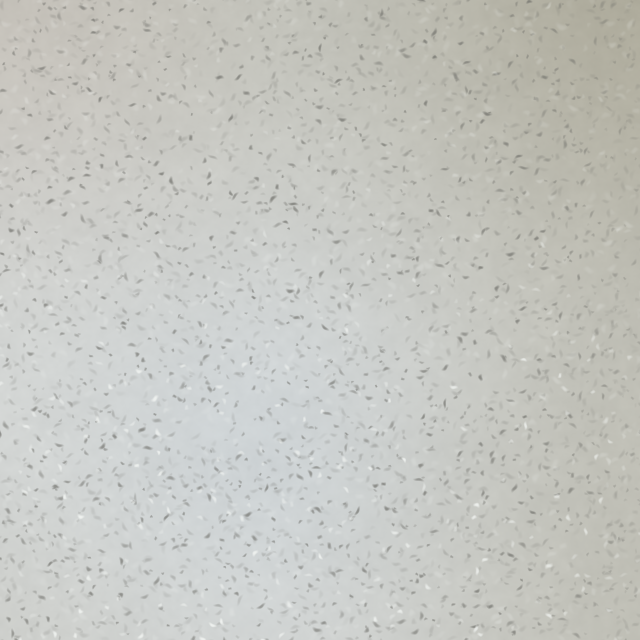
This texture is drawn by a WebGL 1 fragment shader. Its source:

```glsl
precision highp float;
// Pale speckled stone surface with soft grey and white flecks under uneven light.

uniform vec2 u_resolution;

const vec3 LIT_STONE = vec3(0.832, 0.842, 0.836);
const vec3 SHADED_STONE = vec3(0.660, 0.645, 0.575);
const vec3 GREY_FLECK = vec3(0.43, 0.43, 0.41);
const vec3 WHITE_FLECK = vec3(0.95, 0.96, 0.95);

float hash(vec2 p) {
  return fract(sin(dot(p, vec2(127.1, 311.7))) * 43758.5453);
}

vec2 hash2(vec2 p) {
  return vec2(hash(p), hash(p + 57.3));
}

float noise(vec2 p) {
  vec2 cell = floor(p);
  vec2 f = fract(p);
  f = f * f * (3.0 - 2.0 * f);
  float low = mix(hash(cell), hash(cell + vec2(1.0, 0.0)), f.x);
  float high = mix(hash(cell + vec2(0.0, 1.0)), hash(cell + 1.0), f.x);
  return mix(low, high, f.y);
}

float fbm(vec2 p) {
  float sum = 0.0;
  float amplitude = 0.5;
  for (int i = 0; i < 4; i++) {
    sum += amplitude * noise(p);
    p = p * 2.03 + 11.7;
    amplitude *= 0.5;
  }
  return sum;
}

vec2 rotate(vec2 p, float angle) {
  float c = cos(angle);
  float s = sin(angle);
  return vec2(c * p.x + s * p.y, c * p.y - s * p.x);
}

// Coverage of scattered soft flecks, one candidate per grid cell.
// halfSize is the largest half length and half width in canvas units.
float flecks(vec2 uv, float cells, vec2 halfSize, float density, float seed) {
  vec2 home = floor(uv * cells);
  float cover = 0.0;
  for (int j = -1; j <= 1; j++) {
    for (int i = -1; i <= 1; i++) {
      vec2 cell = home + vec2(float(i), float(j));
      vec2 key = cell + seed;
      vec2 center = (cell + hash2(key)) / cells;
      float clustering = 0.55 + 0.9 * noise(center * 9.0 + seed);
      float present = step(hash(key + 3.1), density * clustering);
      float tilt = mix(-0.4, 0.7, center.x) + 2.6 * (hash(key + 7.7) - 0.5);
      vec2 size = halfSize * mix(vec2(0.5, 0.65), vec2(1.0), hash2(key + 13.9));
      vec2 q = rotate(uv - center, tilt);
      q.y += 0.25 * size.y * sin(q.x / size.x * 3.0 + 6.0 * hash(key + 5.2));
      float shape = 1.0 - smoothstep(0.2, 1.25, length(q / size));
      float strength = mix(0.25, 1.0, pow(hash(key + 21.3), 1.5));
      cover = max(cover, present * strength * shape);
    }
  }
  return cover;
}

// Light falls off toward the right and the top, darkest in the top right corner.
vec3 stoneBase(vec2 uv) {
  float shade = 0.03
    + 0.45 * smoothstep(0.4, 1.05, uv.x)
    + 0.38 * smoothstep(0.4, 1.05, uv.y)
    + 0.10 * (1.0 - smoothstep(0.0, 0.3, uv.y)) * (1.0 - smoothstep(0.0, 0.4, uv.x));
  vec3 color = mix(LIT_STONE, SHADED_STONE, shade);
  float coolGlow = exp(-14.0 * dot(uv - vec2(0.4, 0.3), uv - vec2(0.4, 0.3)));
  float warmth = (1.0 - smoothstep(0.0, 0.5, uv.x)) * smoothstep(0.4, 1.0, uv.y);
  color += coolGlow * vec3(-0.016, -0.004, 0.012);
  color += warmth * vec3(0.014, 0.0, 0.002);
  return color;
}

void main() {
  vec2 uv = gl_FragCoord.xy / u_resolution;
  vec3 color = stoneBase(uv);

  // Cloudy and fine mottling
  color += 0.025 * (fbm(uv * 14.0) - 0.47);
  color += 0.028 * (fbm(uv * 75.0 + 31.0) - 0.47);

  // Faint blurred flecks below the surface
  float pale = flecks(uv, 42.0, vec2(0.011, 0.006), 0.4, 71.0);
  float dim = flecks(uv, 48.0, vec2(0.010, 0.0045), 0.5, 19.0);
  color = mix(color, WHITE_FLECK, 0.20 * pale);
  color = mix(color, GREY_FLECK, 0.20 * dim);

  // Distinct grey flecks, weaker near the right edge
  float grey = flecks(uv, 46.0, vec2(0.0085, 0.0038), 0.48, 5.0);
  float tiny = flecks(uv, 62.0, vec2(0.0050, 0.0030), 0.32, 43.0);
  float edgeFade = 1.0 - 0.45 * smoothstep(0.82, 1.0, uv.x);
  color = mix(color, GREY_FLECK, edgeFade * max(0.68 * grey, 0.55 * tiny));

  // White glints, mostly in the lower half
  float glint = flecks(uv, 44.0, vec2(0.0075, 0.0040), 0.24, 97.0);
  float glintLight = mix(0.9, 0.3, smoothstep(0.3, 0.75, uv.y));
  color = mix(color, WHITE_FLECK, glintLight * edgeFade * glint);

  gl_FragColor = vec4(color, 1.0);
}
```
